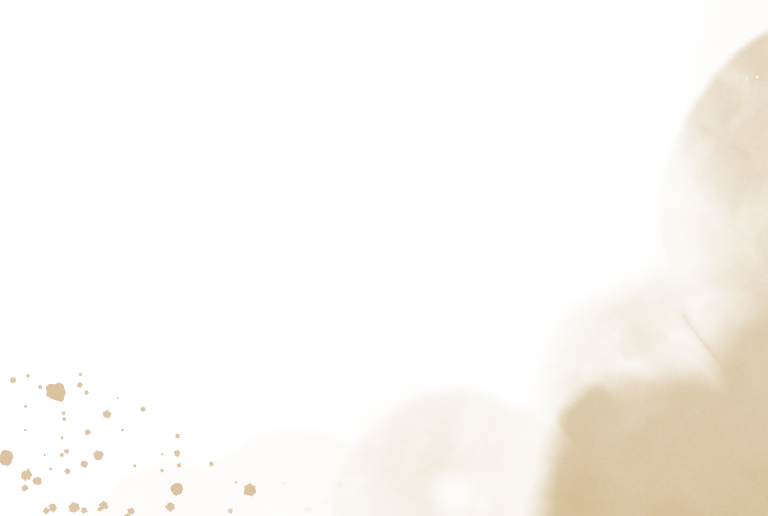
Write a Shadertoy shader that draws this background.

```glsl
// Beige watercolour wash rising along the lower right, with ink spatter at lower left.

vec2 hash2(vec2 p) {
    vec3 k = fract(p.xyx * vec3(0.1031, 0.1030, 0.0973));
    k += dot(k, k.yzx + 33.33);
    return fract((k.xx + k.yz) * k.zy);
}

float gradientNoise(vec2 p) {
    vec2 i = floor(p), f = fract(p);
    vec2 u = f * f * f * (f * (f * 6.0 - 15.0) + 10.0);
    vec2 e = vec2(1, 0);
    float a = dot(hash2(i) * 2.0 - 1.0, f);
    float b = dot(hash2(i + e) * 2.0 - 1.0, f - e);
    float c = dot(hash2(i + e.yx) * 2.0 - 1.0, f - e.yx);
    float d = dot(hash2(i + 1.0) * 2.0 - 1.0, f - 1.0);
    return mix(mix(a, b, u.x), mix(c, d, u.x), u.y);
}

float fbm(vec2 p) {
    float sum = 0.0, amp = 0.6;
    for (int i = 0; i < 5; i++) {
        sum += amp * gradientNoise(p);
        p = mat2(1.6, 1.2, -1.2, 1.6) * p + 17.0;
        amp *= 0.5;
    }
    return sum;
}

// Soft disc of pigment
float bloom(vec2 p, vec2 centre, float radius, float soft) {
    return 1.0 - smoothstep(-soft, soft, length(p - centre) - radius);
}

// Ragged ink drop with a crisp edge
float drop(vec2 p, vec2 centre, float radius) {
    vec2 d = p - centre;
    float wobble = 1.0 + 0.55 * gradientNoise(d / radius * 1.4 + centre * 90.0);
    float w = 0.8 / iResolution.y;
    return 1.0 - smoothstep(-w, w, length(d) - radius * wobble);
}

// One drop per grid cell: coverage, then the drop's centre
vec3 spatter(vec2 p, float cell, float amount) {
    vec2 id = floor(p / cell);
    vec2 h = hash2(id + cell * 900.0), k = hash2(id + 71.0);
    vec2 centre = (id + 0.25 + 0.5 * h) * cell;
    float radius = cell * mix(0.05, 0.17, k.y * k.y);
    return vec3(drop(p, centre, radius) * step(k.x, amount), centre);
}

void mainImage(out vec4 fragColor, in vec2 fragCoord) {
    vec2 p = fragCoord / iResolution.y;
    p.x *= 1.488 * iResolution.y / iResolution.x;

    // Ragged coordinates for the wash
    vec2 warp = vec2(fbm(p * 5.0), fbm(p * 5.0 + 31.0));
    vec2 q = p + 0.05 * warp;
    float cloud = fbm(p * 6.0 + warp * 1.5 + 8.0);

    // Faint lobes along the bottom
    float tone = 0.05 * max(bloom(q, vec2(0.58, -0.085), 0.25, 0.012),
                            bloom(q, vec2(0.33, -0.05), 0.155, 0.012));
    tone = max(tone, 0.11 * bloom(q, vec2(0.89, -0.01), 0.25, 0.015));
    tone += 0.20 * bloom(q, vec2(0.85, 0.07), 0.12, 0.13);

    // Middle cloud on the right
    tone = max(tone, 0.16 * bloom(q, vec2(1.357, 0.19), 0.29, 0.05));
    tone += 0.18 * bloom(q, vec2(1.17, 0.26), 0.08, 0.11);
    tone += 0.12 * bloom(q, vec2(1.28, 0.40), 0.05, 0.10);

    // Upper right arc, deepening to the border, with a pale halo outside
    float halo = smoothstep(-0.03, 0.06, q.x - 1.25 - 0.22 * (q.y - 0.515));
    tone = max(tone, 0.05 * halo * smoothstep(0.38, 0.5, q.y));
    float depth = smoothstep(1.29, 1.50, q.x + 0.10 * smoothstep(0.6, 0.95, q.y));
    float arc = bloom(p + 0.015 * warp, vec2(1.705, 0.574), 0.426, 0.012);
    tone = max(tone, arc * mix(0.10, 0.60, depth));

    // Mottling and a washed-out patch
    tone *= 1.0 + 1.3 * cloud;
    tone *= 1.0 - 0.75 * bloom(q, vec2(0.87, 0.035), 0.04, 0.03);

    // Dense lower right corner
    float dense = max(bloom(q, vec2(1.318, -0.01), 0.28, 0.035),
                      bloom(q, vec2(1.163, 0.165), 0.07, 0.02));
    dense = max(dense, bloom(q, vec2(1.56, 0.21), 0.20, 0.05));
    float body = 0.88 + 0.14 * smoothstep(0.25, 0.0, p.y) + 0.22 * cloud;
    tone = mix(tone, body, dense);

    // Dried crease
    vec2 c = p + 0.02 * warp - vec2(1.324, 0.39), dir = vec2(0.081, -0.11);
    float along = clamp(dot(c, dir) / dot(dir, dir), 0.0, 1.0);
    float crease = exp(-length(c - dir * along) * 170.0);
    tone += 0.28 * crease * (1.0 - dense);

    // Paper grain
    tone *= 1.0 + 0.08 * gradientNoise(p * vec2(120.0, 260.0));
    tone = clamp(tone, 0.0, 1.1);

    // Light flecks near the top right
    vec3 fleck = spatter(p, 0.028, 0.7);
    tone *= 1.0 - 0.7 * fleck.x * bloom(fleck.yz, vec2(1.465, 0.9), 0.055, 0.01);

    vec3 col = mix(vec3(1), vec3(0.85, 0.77, 0.64), tone);

    // Ink spatter, thinning and fading toward the right
    float ink = 0.0;
    for (int i = 0; i < 3; i++) {
        vec3 s = spatter(p + float(i) * 0.013, 0.036 + 0.013 * float(i), 0.36);
        vec2 at = s.yz - float(i) * 0.013;
        float limit = max(0.28 - 0.7 * max(at.x - 0.18, 0.0), 0.07 * step(at.x, 0.7));
        float strength = mix(0.9, 0.13, smoothstep(0.42, 0.52, at.x));
        ink = max(ink, s.x * step(at.y, limit) * strength);
    }
    // Larger drops
    ink = max(ink, 0.95 * max(drop(p, vec2(0.109, 0.240), 0.018), drop(p, vec2(0.012, 0.112), 0.014)));
    ink = max(ink, 0.95 * max(drop(p, vec2(0.342, 0.052), 0.012), drop(p, vec2(0.484, 0.050), 0.012)));
    col = mix(col, vec3(0.85, 0.75, 0.61), ink);

    fragColor = vec4(clamp(col, 0.0, 1.0), 1.0);
}
```
